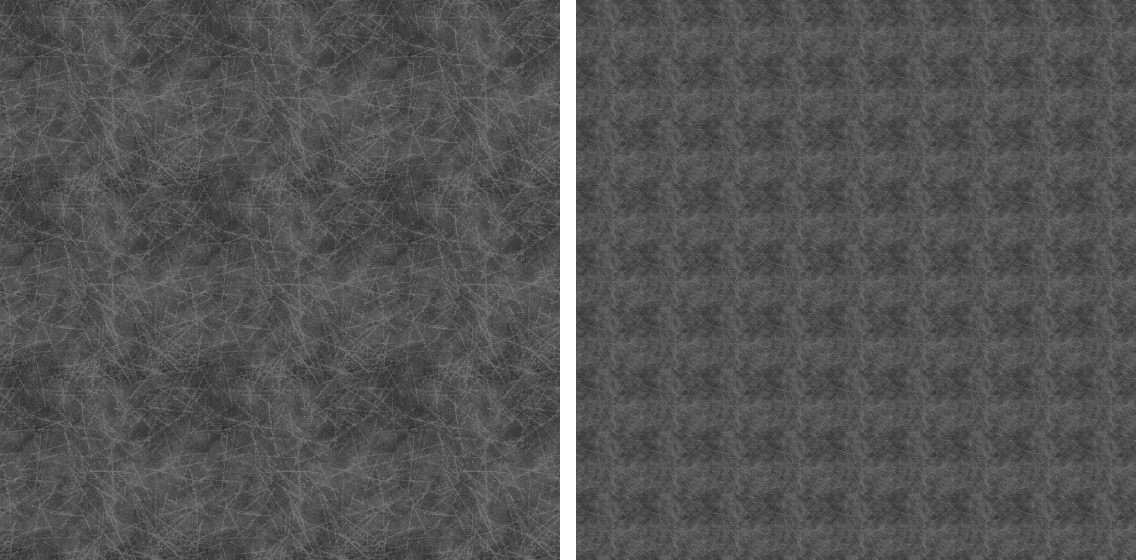
Left: one tile. Right: repeated 3 by 3.
Reproduce this texture procedurally as a WebGL 2 fragment shader.

```glsl
#version 300 es
precision highp float;
// Dark grey worn surface: cloudy stains under a web of fine, beaded scratches.

#define REPEATS 3.0          // tiles across and down
#define SCRATCHES 240        // scratches in one tile
#define SCRATCH_WIDTH 0.0056 // in tile units
#define HALF_LENGTH_MIN 0.04
#define HALF_LENGTH_MAX 0.19
#define BEAD_SPACING 0.015
#define BEAD_RADIUS 0.0042
#define CLOUD_CONTRAST 0.29
#define GRAIN_CONTRAST 0.085
#define BASE_GREY 0.287
#define SCRATCH_GREY 0.48

uniform vec2 u_resolution;
out vec4 fragColor;

// Integer hash giving three values from 0 to 1
vec3 hash3(ivec3 key) {
    uvec3 v = uvec3(key) * 1664525u + 1013904223u;
    v.x += v.y * v.z; v.y += v.z * v.x; v.z += v.x * v.y;
    v ^= v >> 16u;
    v.x += v.y * v.z; v.y += v.z * v.x; v.z += v.x * v.y;
    return vec3(v >> 8u) / 16777216.0;
}

// Value noise that wraps once per tile
float wrappedNoise(vec2 tile, float cells, int seed) {
    vec2 p = tile * cells;
    vec2 f = fract(p);
    f = f * f * (3.0 - 2.0 * f);
    int n = int(cells);
    ivec2 a = ivec2(floor(p)) % n;
    ivec2 b = (a + 1) % n;
    float bottom = mix(hash3(ivec3(a, seed)).x, hash3(ivec3(b.x, a.y, seed)).x, f.x);
    float top = mix(hash3(ivec3(a.x, b.y, seed)).x, hash3(ivec3(b, seed)).x, f.x);
    return mix(bottom, top, f.y);
}

// Layered noise, normalised by its total weight
float clouds(vec2 tile, float cells, int seed) {
    float sum = 0.0, total = 0.0, weight = 1.0;
    for (int octave = 0; octave < 5; octave++) {
        sum += weight * wrappedNoise(tile, cells, seed + octave);
        total += weight;
        cells *= 2.0;
        weight *= 0.68;
    }
    return sum / total;
}

// Smooth coverage of a shape whose edge lies at the given radius
float coverage(float dist, float radius, float pixel) {
    return 1.0 - smoothstep(radius - 0.5 * pixel, radius + 0.5 * pixel, dist);
}

// One slightly bent scratch with faded stretches and scattered bright beads
float scratch(vec2 tile, int id, float pixel) {
    vec3 place = hash3(ivec3(id, 11, 71));
    vec3 shape = hash3(ivec3(id, 29, 72));
    vec2 d = tile - place.xy;
    d -= round(d);
    float angle = 3.14159 * place.z;
    vec2 along = vec2(cos(angle), sin(angle));
    d = vec2(dot(d, along), dot(d, vec2(-along.y, along.x)));
    float halfLength = mix(HALF_LENGTH_MIN, HALF_LENGTH_MAX, shape.x);
    d.y += (shape.y - 0.5) * 1.2 * d.x * d.x;
    if (abs(d.y) > 0.02 || abs(d.x) > halfLength) return 0.0;

    float cell = floor(d.x / BEAD_SPACING);
    vec3 bead = hash3(ivec3(int(cell) + 64, id, 73));
    float strength = mix(0.3, 0.9, shape.z) * mix(0.4, 1.0, bead.x);
    float taper = 1.0 - smoothstep(0.75 * halfLength, halfLength, abs(d.x));
    float line = strength * taper * coverage(abs(d.y), 0.5 * SCRATCH_WIDTH, pixel);

    vec2 beadCentre = vec2((cell + mix(0.3, 0.7, bead.x)) * BEAD_SPACING, (bead.y - 0.5) * 0.014);
    float spot = step(0.7, bead.z) * coverage(distance(d, beadCentre), BEAD_RADIUS, pixel);
    return max(line, 0.8 * spot * taper);
}

void main() {
    vec2 tile = fract(gl_FragCoord.xy / u_resolution * REPEATS);
    float pixel = REPEATS / min(u_resolution.x, u_resolution.y);

    // Stained ground with paler rubbed patches
    float stain = clouds(tile, 5.0, 100);
    float rubbed = smoothstep(0.52, 0.72, clouds(tile, 6.0, 200));
    float grey = BASE_GREY + CLOUD_CONTRAST * (stain - 0.5) + 0.05 * rubbed;

    // Fine grain and small dark pits
    grey += GRAIN_CONTRAST * (wrappedNoise(tile, 160.0, 300) - 0.5);
    grey -= 0.04 * smoothstep(0.75, 0.95, wrappedNoise(tile, 72.0, 301));

    // Crossing scratches build up
    float clear = 1.0;
    for (int id = 0; id < SCRATCHES; id++) clear *= 1.0 - scratch(tile, id, pixel);
    float wear = mix(0.7, 1.0, smoothstep(0.35, 0.6, stain));
    grey = mix(grey, SCRATCH_GREY, (1.0 - clear) * wear);

    fragColor = vec4(vec3(grey), 1.0);
}
```
